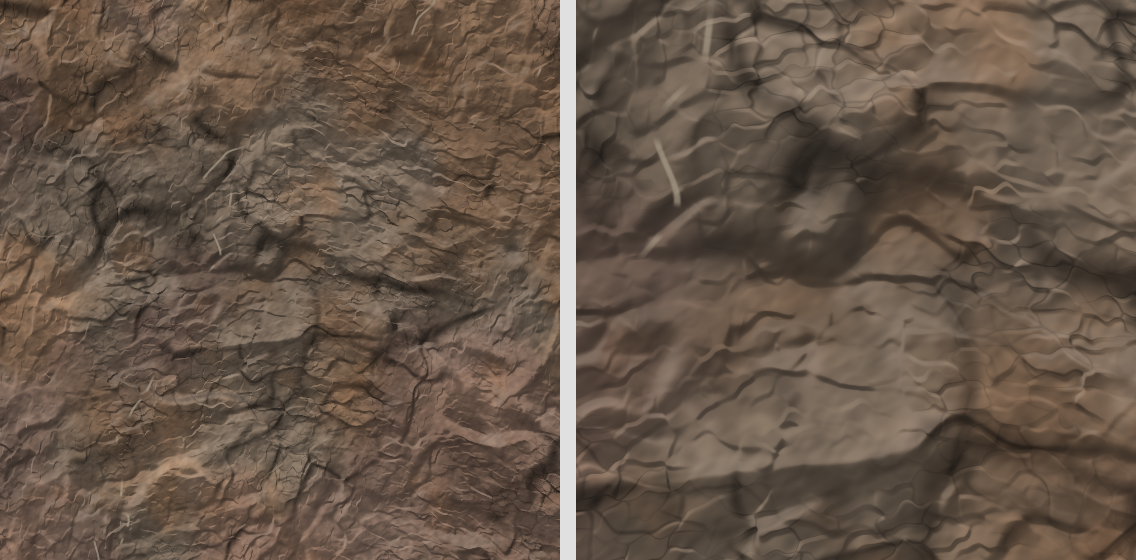
Left, the full canvas; right, a detail of the centre.
A three.js fragment shader for this texture:

```glsl
varying vec2 vUv;

float hash(vec2 p) {
  return fract(sin(dot(p, vec2(127.1, 311.7))) * 43758.545);
}

vec2 hash2(vec2 p) {
  return vec2(hash(p), hash(p + 57.3));
}

float noise(vec2 p) {
  vec2 i = floor(p), f = fract(p);
  f = f * f * (3.0 - 2.0 * f);
  return mix(mix(hash(i), hash(i + vec2(1.0, 0.0)), f.x),
             mix(hash(i + vec2(0.0, 1.0)), hash(i + 1.0), f.x), f.y);
}

float fbm(vec2 p) {
  float sum = 0.0, amp = 0.53;
  for (int i = 0; i < 4; i++) {
    sum += amp * noise(p);
    p = mat2(1.6, 1.2, -1.2, 1.6) * p + 7.1;
    amp *= 0.5;
  }
  return sum;
}

vec2 rotate(vec2 p, float a) {
  return vec2(cos(a) * p.x + sin(a) * p.y, cos(a) * p.y - sin(a) * p.x);
}

// Tilted faces that meet in ledges: x = height, y = crack between them
vec2 block(vec2 p) {
  vec2 cell = floor(p);
  float first = 9.0, second = 9.0, height = 0.0, total = 0.0;
  for (int y = -1; y <= 1; y++) {
    for (int x = -1; x <= 1; x++) {
      vec2 id = cell + vec2(float(x), float(y));
      vec2 offset = p - id - 0.1 - 0.8 * hash2(id);
      float d = length(offset);
      second = min(second, max(first, d));
      first = min(first, d);
      float share = exp(-20.0 * d);
      vec2 tilt = hash2(id + 19.0) - 0.5;
      height += share * (0.55 * hash(id + 5.0) + 1.7 * dot(tilt, offset));
      total += share;
    }
  }
  return vec2(height / total, 1.0 - smoothstep(0.0, 0.13, second - first));
}

// Blocks within blocks, rough in some places and smooth in others
vec2 fracture(vec2 p, float angle, vec2 stretch) {
  vec2 total = vec2(0.0);
  float freq = 5.5, weight = 1.0;
  for (int i = 0; i < 4; i++) {
    float k = float(i);
    vec2 bend = vec2(noise(p * freq * 2.3), noise(p * freq * 2.3 + 31.0)) - 0.5;
    vec2 q = rotate(p + bend * 0.4 / freq, angle + 0.25 * sin(k * 2.4)) * freq * stretch;
    float rough = 0.35 + 1.1 * smoothstep(0.25, 0.75, noise(p * freq * 0.9 + k * 5.3));
    total += weight * rough * block(q + k * 13.7) * vec2(1.0 / freq, 0.5);
    freq *= 2.1;
    weight *= 0.85;
  }
  return total;
}

// Steep joints above, flat strata below and in patches
vec2 cliff(vec2 p) {
  float strata = smoothstep(0.4, 0.6, fbm(p * 3.2 + 4.0) + 0.3 * (0.5 - p.y));
  vec2 folded = p + vec2(0.0, 0.035 * sin(p.x * 7.0 + 2.0 * p.y));
  return mix(fracture(p, 1.05, vec2(0.8, 1.3)),
             fracture(folded, -0.12, vec2(0.8, 1.6)), strata);
}

// Pale dry roots, short and winding
float roots(vec2 p) {
  float cover = 0.0;
  for (int i = 0; i < 7; i++) {
    float k = float(i);
    vec2 q = rotate(p - hash2(vec2(k, 3.7)), 0.7 + 1.2 * hash(vec2(k, 8.1)));
    q.y += 0.03 * (noise(vec2(q.x * 22.0, k)) - 0.5);
    float reach = 0.03 + 0.06 * hash(vec2(k, 1.3));
    float strand = 1.0 - smoothstep(0.0008, 0.0032, abs(q.y));
    cover += strand * (1.0 - smoothstep(reach * 0.7, reach, abs(q.x)))
           * smoothstep(0.3, 0.6, noise(q * 55.0 + k));
  }
  return min(cover, 1.0);
}

void main() {
  vec2 p = vUv;
  vec2 rock = cliff(p);
  float slope = (rock.x - cliff(p + vec2(-0.0012, 0.0026)).x) / 0.0029;
  float light = slope / (1.5 + abs(slope));

  // Mineral staining
  vec3 color = mix(vec3(0.375, 0.328, 0.282), vec3(0.41, 0.325, 0.255),
                   smoothstep(0.36, 0.62, fbm(p * 4.5 + 11.0) + 0.12 * (p.y - 0.5)));
  float mauve = smoothstep(0.45, 0.65, fbm(p * 4.0 + 40.0) + 0.25 * (0.5 - p.y));
  color = mix(color, vec3(0.40, 0.32, 0.285), 0.65 * mauve);
  color = mix(color, vec3(0.43, 0.31, 0.22), 0.4 * smoothstep(0.55, 0.75, fbm(p * 9.0 + 23.0)));

  // Lit faces, dark cracks and hollows
  color *= 1.04 + 0.4 * light;
  color *= 0.74 + 0.58 * fbm(p * 6.0 + 70.0);
  float crackDepth = rock.y * smoothstep(0.4, 0.68, fbm(p * 12.0 + 3.0));
  color *= 1.0 - 0.5 * min(crackDepth, 1.0);
  float ledge = smoothstep(0.35, 0.7, light) * smoothstep(0.4, 0.7, noise(p * 24.0));
  color = mix(color, vec3(0.59, 0.53, 0.48), 0.4 * ledge);

  // Grit and roots
  float grit = noise(rotate(p, 0.6) * vec2(130.0, 240.0)) + noise(p * 90.0) - 1.0;
  color *= 1.0 + 0.15 * grit;
  color = mix(color, vec3(0.66, 0.61, 0.53), 0.7 * roots(p));
  gl_FragColor = vec4(color, 1.0);
}
```
